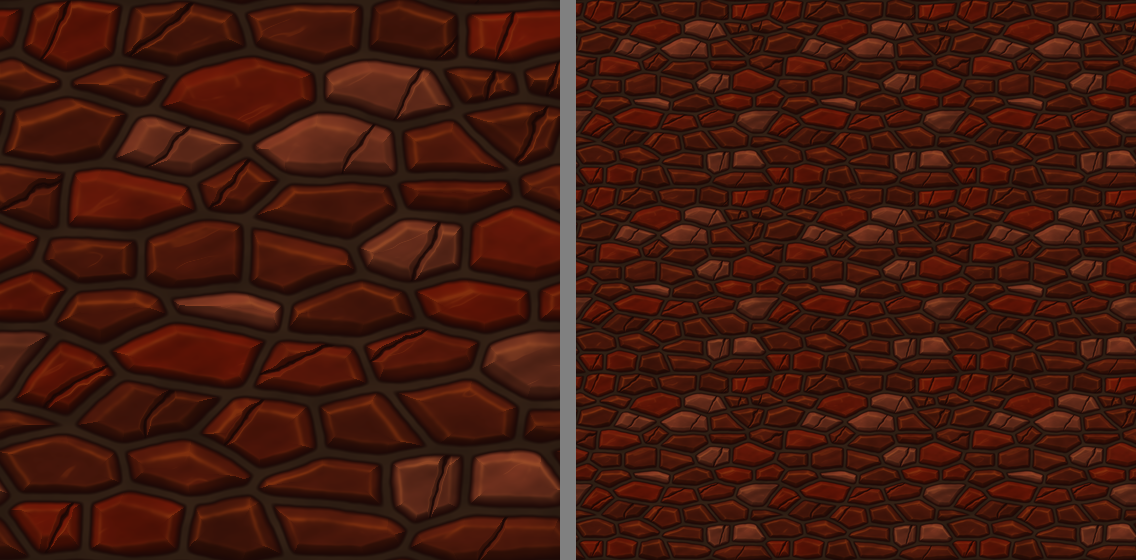
Left: one tile. Right: repeated 3 by 3.
Write a Shadertoy shader that draws this texture.

```glsl
const vec2 GRID = vec2(5.0, 10.0);

float hash(vec2 p) {
    return fract(sin(dot(p, vec2(127.1, 311.7))) * 43758.55);
}

// Value noise that wraps after a whole period
float noise(vec2 p, vec2 period) {
    vec2 i = floor(p), f = p - i;
    f = f * f * (3.0 - 2.0 * f);
    vec2 a = floor(mod(i + 0.5, period)), b = floor(mod(i + 1.5, period));
    return mix(mix(hash(a), hash(vec2(b.x, a.y)), f.x),
               mix(hash(vec2(a.x, b.y)), hash(b), f.x), f.y);
}

float fbm(vec2 uv, vec2 freq) {
    float sum = 0.0, amp = 0.53;
    for (int i = 0; i < 4; i++) {
        sum += amp * noise(uv * freq, freq);
        freq *= 2.0;
        amp *= 0.5;
    }
    return sum;
}

vec2 wrapCell(vec2 cell) {
    return floor(mod(cell + 0.5, GRID));
}

// Stone centre in grid space (xy) and its size weight (z)
vec3 stoneSeed(vec2 cell) {
    vec2 id = wrapCell(cell);
    vec2 jitter = vec2(hash(id + 1.3), hash(id + 27.7)) - 0.5;
    float stagger = 0.5 * mod(id.y, 2.0) - 0.25;
    return vec3(cell + 0.5 + vec2(stagger, 0.0) + jitter * vec2(0.65, 0.5),
                0.4 * hash(id + 53.1));
}

float line(float x, float width) {
    return exp(-x * x / (width * width));
}

void mainImage(out vec4 fragColor, in vec2 fragCoord) {
    vec2 uv = fragCoord / iResolution.xy;
    vec2 wobble = vec2(fbm(uv, vec2(9.0)), fbm(uv + 0.37, vec2(9.0))) - 0.5;
    vec2 pos = (uv + 0.017 * wobble) * GRID;

    // Owning stone: weighted nearest centre
    vec2 home = floor(pos);
    vec3 seed = vec3(0.0);
    float best = 1e5;
    for (int j = -2; j <= 2; j++)
    for (int i = -2; i <= 2; i++) {
        vec2 cell = floor(pos) + vec2(i, j);
        vec3 s = stoneSeed(cell);
        vec2 r = s.xy - pos;
        float power = dot(r, r) - s.z;
        if (power < best) { best = power; home = cell; seed = s; }
    }
    vec2 id = wrapCell(home);

    // Rounded outline and the two nearest chamfer facets
    float sum = 0.0, e1 = 1e3, e2 = 1e3;
    vec2 facing = vec2(0.0, 1.0);
    for (int j = -2; j <= 2; j++)
    for (int i = -2; i <= 2; i++) {
        if (i == 0 && j == 0) continue;
        vec2 cell = home + vec2(i, j);
        vec3 s = stoneSeed(cell);
        vec2 r = s.xy - pos, across = (s.xy - seed.xy) * GRID;
        float d = 0.5 * (dot(r, r) - s.z - best) / length(across);
        sum += exp(-d / 0.004);
        float chamfer = 0.02 + 0.016 * hash(id + 7.0 * wrapCell(cell));
        float e = d / chamfer;
        if (e < e1) { e2 = e1; e1 = e; facing = normalize(across); }
        else e2 = min(e2, e);
    }
    float edge = -0.004 * log(sum);

    // Slanted crack through some stones
    float crack = 0.0;
    float slant = 0.45 + 0.8 * hash(id + 11.9);
    vec2 crackNormal = vec2(-sin(slant), cos(slant));
    float c = dot((pos - seed.xy) / GRID, crackNormal) + 0.09 * (hash(id + 17.3) - 0.5)
            + 0.03 * (fbm(uv, vec2(16.0)) - 0.5);
    if (hash(id + 31.7) > 0.6) {
        crack = 1.0 - smoothstep(0.001, 0.0042, abs(c));
        float e = 0.15 + abs(c) / 0.011;
        if (e < e1) { e2 = e1; e1 = e; facing = -sign(c) * crackNormal; }
        else e2 = min(e2, e);
    }

    // Stone tint: brown, red or pale
    vec3 stone = mix(vec3(0.26, 0.08, 0.037), vec3(0.35, 0.07, 0.02),
                     smoothstep(0.45, 0.95, hash(id + 3.1)));
    float pale = step(0.83, hash(id + 9.4));
    stone = mix(stone, vec3(0.36, 0.155, 0.095), pale);
    stone *= 0.87 + 0.26 * hash(id + 41.2);

    // Painted mottling and slanted brush strokes
    float mottle = fbm(uv, vec2(12.0, 18.0));
    vec2 brush = vec2(2.0 * uv.x + uv.y, uv.x - 2.0 * uv.y) * vec2(5.0, 20.0);
    float strokes = noise(brush + 1.5 * wobble, vec2(5.0, 20.0));
    stone *= 0.72 + 0.4 * mottle + 0.17 * strokes;

    // Flat top, lit chamfers and glowing ridges
    float light = dot(facing, normalize(vec2(-0.35, 1.0)));
    float top = smoothstep(0.9, 1.1, e1);
    vec3 col = stone * mix(0.92 + 0.3 * light, 1.0, top);
    float worn = smoothstep(0.25, 0.75, fbm(uv + 0.61, vec2(14.0)));
    float ridge = line(e1 - 1.0, 0.13) + 0.4 * line(e1 - 1.0, 0.4);
    float seam = 0.6 * line(e2 - e1, 0.16) * (1.0 - top);
    float glow = (ridge + seam) * (0.25 + 0.75 * worn) * (0.62 + 0.38 * light);
    vec3 ridgeColor = mix(vec3(0.54, 0.21, 0.06), vec3(0.62, 0.31, 0.16), pale);
    col = mix(col, ridgeColor, min(0.58 * glow, 0.75));
    float scratch = line(strokes - 0.78, 0.035) * smoothstep(0.5, 0.68, mottle) * top;
    col = mix(col, ridgeColor, 0.3 * scratch);

    // Dark rims, cracks and mortar
    vec3 shade = vec3(0.11, 0.032, 0.024);
    float rim = smoothstep(0.006, 0.02 - 0.004 * light, edge);
    col = mix(shade, col, rim);
    col = mix(col, shade * 0.75, 0.85 * crack);
    vec3 mortar = vec3(0.185, 0.118, 0.076) * (0.8 + 0.4 * mottle);
    mortar = mix(mortar, vec3(0.125, 0.06, 0.04), smoothstep(0.003, 0.0085, edge));
    col = mix(mortar, col, smoothstep(0.0065, 0.0105, edge));

    fragColor = vec4(col, 1.0);
}
```
